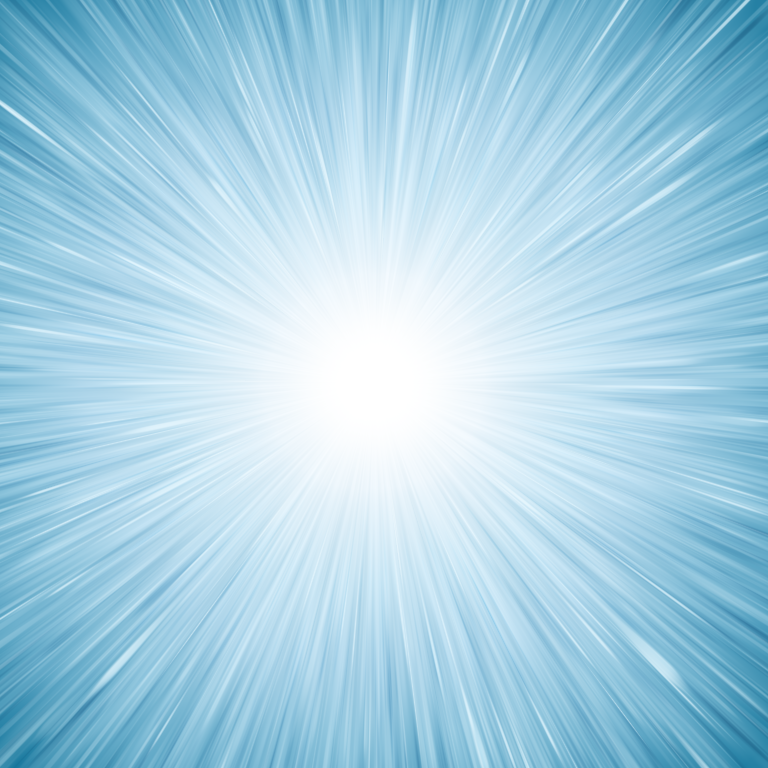
Write a Shadertoy shader that draws this background.

```glsl
// A burst of light: a white core fades through pale blue to teal corners.
// Layers of angular cells each hold one tapered radial streak, over a fine
// angular noise that gives the soft grain of the rays.

const vec2  CENTER = vec2(0.488, 0.502);
const vec3  WHITE  = vec3(1.00, 1.00, 1.00);
const vec3  FROST  = vec3(0.92, 0.96, 0.985);
const vec3  PALE   = vec3(0.79, 0.90, 0.955);
const vec3  SKY    = vec3(0.68, 0.835, 0.915);
const vec3  BLUE   = vec3(0.55, 0.765, 0.86);
const vec3  STEEL  = vec3(0.40, 0.675, 0.79);
const vec3  TEAL   = vec3(0.17, 0.52, 0.655);
const vec3  GLINT  = vec3(0.90, 0.97, 1.00);
const float TAU    = 6.2831853;
const int   LAYERS = 12;
const float FIRST_COUNT = 110.0;    // streak cells in the first layer
const float COUNT_STEP  = 34.0;     // extra cells in each further layer
const float LIGHT_STRENGTH = 0.42;
const float DARK_STRENGTH  = 0.22;
const float GLINT_STRENGTH = 0.70;
const float GRAIN_STRENGTH = 0.15;

float hash(vec2 p) {
    return fract(sin(dot(p, vec2(12.9898, 78.233))) * 43758.5453);
}

// Value noise that wraps around the full turn.
float polarNoise(float turn, float radius, float count, float rings) {
    vec2 p = vec2(turn * count, radius * rings);
    vec2 cell = floor(p);
    vec2 f = fract(p);
    f = f * f * (3.0 - 2.0 * f);
    float x0 = mod(cell.x, count);
    float x1 = mod(cell.x + 1.0, count);
    float inner = mix(hash(vec2(x0, cell.y)), hash(vec2(x1, cell.y)), f.x);
    float outer = mix(hash(vec2(x0, cell.y + 1.0)), hash(vec2(x1, cell.y + 1.0)), f.x);
    return mix(inner, outer, f.y);
}

float ramp(float a, float b, float x) {
    return clamp((x - a) / (b - a), 0.0, 1.0);
}

vec3 glow(float r) {
    vec3 color = mix(WHITE, FROST, smoothstep(0.03, 0.17, r));
    color = mix(color, PALE,  ramp(0.14, 0.26, r));
    color = mix(color, SKY,   ramp(0.26, 0.37, r));
    color = mix(color, BLUE,  ramp(0.37, 0.47, r));
    color = mix(color, STEEL, ramp(0.47, 0.57, r));
    return mix(color, TEAL,   ramp(0.57, 0.69, r));
}

// Coverage of the one streak in this layer's cell; its seed goes to "seed".
float streak(float turn, float r, float count, float layer, float pixel, out float seed) {
    float position = turn * count;
    vec2 id = vec2(mod(floor(position), count), layer * 7.3 + 1.7);
    seed = hash(id);
    float middle = mix(0.35, 0.65, hash(id + 11.1));
    float start  = mix(0.03, 0.54, hash(id + 23.7));
    float reach  = mix(0.12, 0.36, hash(id + 37.9));
    float along  = smoothstep(start, start + reach * 0.65, r)
                 * (1.0 - smoothstep(start + reach * 0.7, start + reach, r));
    float halfWidth = mix(0.06, 0.27, hash(id + 51.3)) * (0.4 + 0.6 * along);
    float soft = max(0.07, pixel * count / (TAU * max(r, 0.02)));
    float across = 1.0 - smoothstep(halfWidth - soft, halfWidth + soft,
                                    abs(fract(position) - middle));
    return along * across;
}

void mainImage(out vec4 fragColor, in vec2 fragCoord) {
    float size = min(iResolution.x, iResolution.y);
    vec2 p = (fragCoord - CENTER * iResolution.xy) / size;
    float pixel = 1.0 / size;
    float r = length(p);
    float turn = atan(p.y, p.x + 1e-6) / TAU + 0.5;

    // Uneven glow: broad sectors push the gradient in and out
    float sector = polarNoise(turn, r, 17.0, 2.0) - 0.5;
    float fine = polarNoise(turn, r, 150.0, 3.0) - 0.5;
    vec3 color = glow(r * (1.0 + 0.06 * sector + 0.08 * fine));

    // Fine ray grain
    float grain = polarNoise(turn, r, 260.0, 6.0) + polarNoise(turn, r, 430.0, 8.0) - 1.0;
    float fade = smoothstep(0.02, 0.36, r);
    color += grain * GRAIN_STRENGTH * fade * vec3(0.65, 0.42, 0.32);

    // Streaks: mostly light, some deep blue, a few bright glints
    float streakFade = smoothstep(0.03, 0.22, r);
    for (int i = 0; i < LAYERS; i++) {
        float layer = float(i);
        float seed;
        float cover = streak(turn, r, FIRST_COUNT + COUNT_STEP * layer, layer, pixel, seed);
        cover *= streakFade;
        if (seed < 0.36) {
            vec3 deep = color * color * vec3(0.90, 0.99, 1.0);
            color = mix(color, deep, cover * fade * DARK_STRENGTH);
        } else {
            float power = seed > 0.955 ? GLINT_STRENGTH : LIGHT_STRENGTH * (seed - 0.3);
            vec3 light = mix(WHITE, GLINT, fade);
            color = mix(color, light, cover * power);
        }
    }

    // White core
    color = mix(color, WHITE, exp(-r * r / 0.005));
    fragColor = vec4(clamp(color, 0.0, 1.0), 1.0);
}
```
